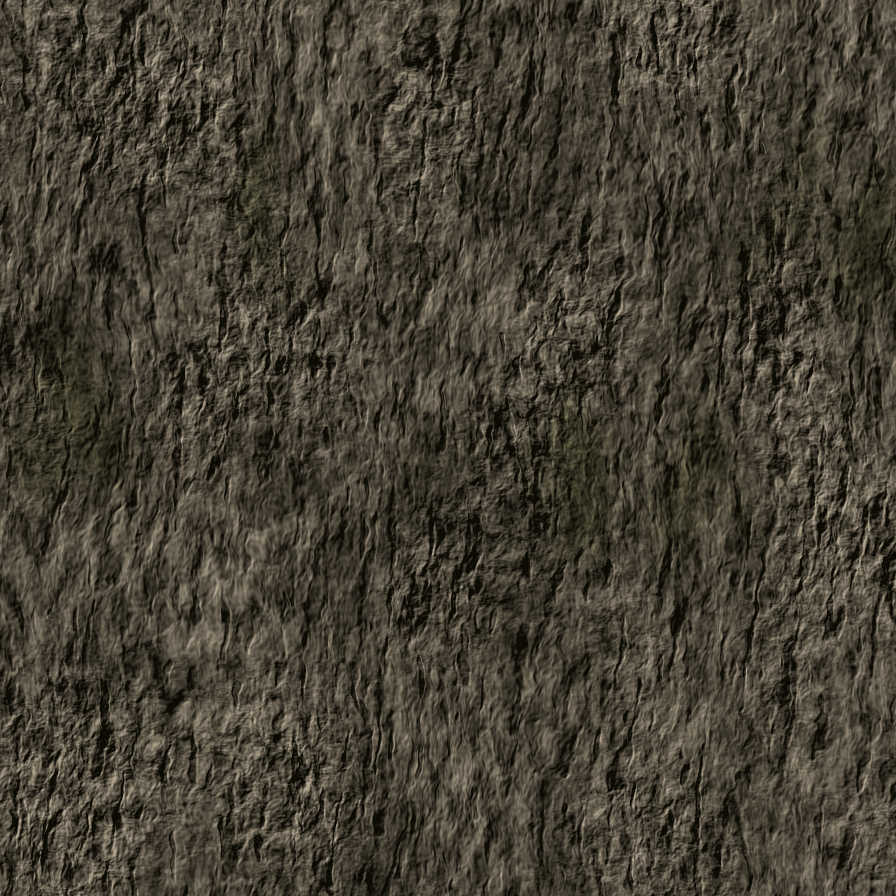
A Shadertoy shader for this texture:

```glsl
#define DARK_BARK vec3(0.09, 0.08, 0.05)
#define PALE_BARK vec3(0.54, 0.50, 0.43)
#define MOSS_TINT vec3(0.96, 1.00, 0.86)
#define FIBRE_SCALE vec2(52.0, 19.0)
#define CRUMB_SCALE vec2(58.0, 38.0)
#define CRACK_SCALE vec2(50.0, 11.0)
#define FURROW_SCALE vec2(24.0, 4.0)
#define CRACK_DEPTH 0.40
#define TO_LIGHT vec2(-0.0015, 0.0014)
#define RELIEF 1.25
#define BASE_TONE 0.44

// Random unit gradient for a lattice point
vec2 gradientAt(vec2 cell) {
    uvec2 q = uvec2(ivec2(cell)) * uvec2(1597u, 3812u) + uvec2(7919u, 104729u);
    uint h = (q.x ^ (q.y << 7)) * 747796405u;
    h = ((h >> 15) ^ h ^ q.y) * 277803737u;
    h = (h >> 13) ^ h;
    float angle = float(h & 65535u) / 65536.0 * 6.28318;
    return vec2(cos(angle), sin(angle));
}

// Gradient noise, about -1 to 1
float noise(vec2 p) {
    vec2 i = floor(p), f = p - i;
    vec2 u = f * f * f * (f * (f * 6.0 - 15.0) + 10.0);
    vec2 e = vec2(0.0, 1.0);
    float low = mix(dot(gradientAt(i), f),
                    dot(gradientAt(i + e.yx), f - e.yx), u.x);
    float high = mix(dot(gradientAt(i + e), f - e),
                     dot(gradientAt(i + 1.0), f - 1.0), u.x);
    return 1.4 * mix(low, high, u.y);
}

float fbm(vec2 p) {
    float sum = 0.0, amplitude = 0.5;
    for (int i = 0; i < 4; i++) {
        sum += amplitude * noise(p);
        p = p * vec2(1.8, 2.0) + vec2(17.3, 31.7);
        amplitude *= 0.68;
    }
    return sum;
}

// Short ragged splits in two sizes, and a few long furrows
float cracks(vec2 p) {
    float ragged = 0.3 * noise(p * vec2(130.0, 75.0) + 50.0);
    float furrow = abs(noise(p * FURROW_SCALE)) + 0.15 * ragged;
    float gaps = smoothstep(0.0, 0.3, noise(p * vec2(20.0, 9.0) + 40.0) + ragged);
    float depth = gaps * (1.0 - smoothstep(0.02, 0.13, furrow));
    for (int i = 0; i < 2; i++) {
        float split = noise(p * CRACK_SCALE + 25.0) + ragged;
        depth = max(depth, smoothstep(0.32, 0.62, split));
        p = p * 1.6 + vec2(5.2, 9.1);
    }
    return depth;
}

// Leaning grain with small jagged kinks
vec2 bendGrain(vec2 p) {
    p.x -= 0.06 * p.y;
    p.x += 0.016 * noise(p * vec2(5.0, 4.0) + 3.0);
    p.x += 0.004 * noise(p * vec2(28.0, 24.0) + 8.0);
    p.x += 0.0022 * noise(p * vec2(80.0, 70.0) + 15.0);
    p.y += 0.006 * noise(p * vec2(60.0, 35.0) + 13.0);
    return p;
}

// Fibrous bark that turns crumbly where rough is high
float barkHeight(vec2 p, float rough) {
    vec2 q = bendGrain(p);
    float body = mix(fbm(q * FIBRE_SCALE), fbm(q * CRUMB_SCALE + 60.0), rough);
    return body - CRACK_DEPTH * cracks(q) * mix(0.75, 1.05, rough);
}

void mainImage(out vec4 fragColor, in vec2 fragCoord) {
    vec2 p = fragCoord / iResolution.y;

    // Broad changes of texture and shade
    float rough = smoothstep(-0.6, 0.6, noise(p * vec2(6.0, 4.0) + 21.0));
    float patches = noise(p * vec2(6.0, 3.5) + 70.0)
                  + 0.5 * noise(p * vec2(15.0, 7.0) + 90.0);
    float shade = smoothstep(0.1, 0.8, -patches);

    // Side-lit relief
    float height = barkHeight(p, rough);
    float slope = height - barkHeight(p + TO_LIGHT, rough);
    float detail = 0.75 * height + RELIEF * slope;
    detail *= mix(1.05, 0.75, shade) * mix(0.95, 1.1, rough);

    // Fine grit and small pale flakes
    float grit = 0.13 * noise(p * vec2(230.0, 170.0));
    float flake = smoothstep(0.45, 0.7, noise(bendGrain(p) * vec2(95.0, 50.0)));
    float tone = BASE_TONE + 0.21 * patches + detail + grit + 0.18 * flake * (1.0 - shade);

    // Bark colour with a little green in the shaded patches
    vec3 color = mix(DARK_BARK, PALE_BARK, clamp(tone, -0.1, 1.35));
    float moss = shade * smoothstep(-0.2, 0.4, noise(p * vec2(4.0, 3.0) + 33.0));
    color *= mix(vec3(1.0), MOSS_TINT, moss);
    fragColor = vec4(color, 1.0);
}
```
